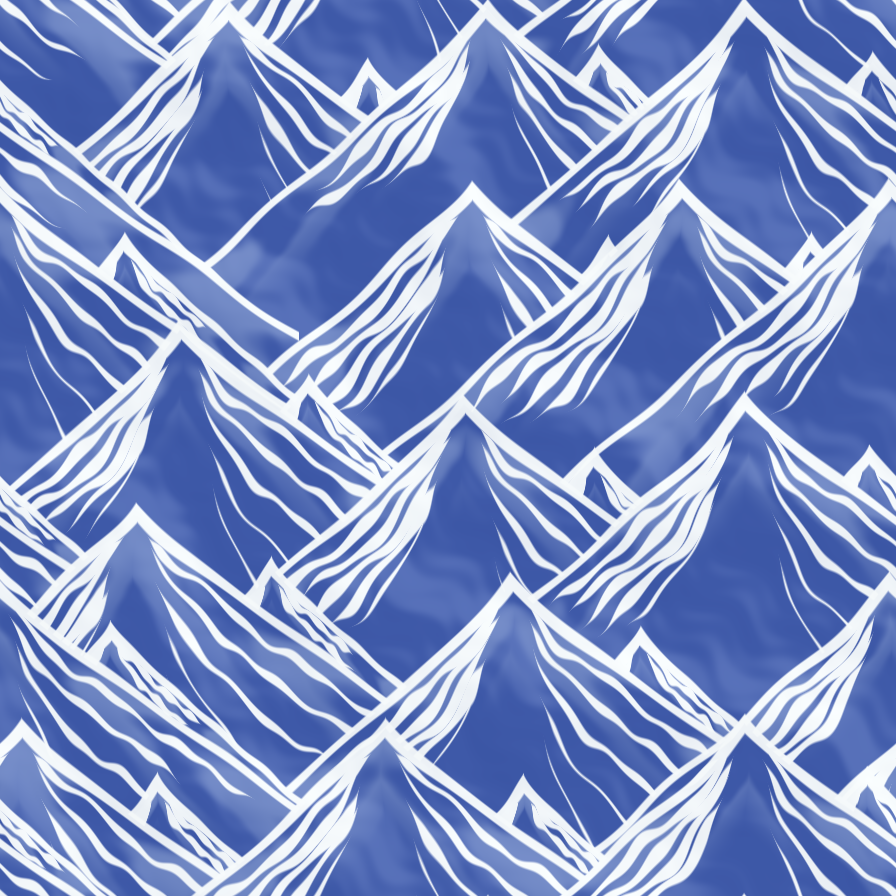
Write a three.js fragment shader that draws this pattern.

```glsl
// Overlapping blue mountain peaks with brushed white ridges and snow streaks, one tile per canvas.
varying vec2 vUv;

float hash(vec2 id) {
  return fract(sin(dot(id, vec2(12.7, 78.2))) * 4375.5);
}

// Layered sines stretched into diagonal brush fibres.
float brush(vec2 p) {
  p = mat2(0.8, 0.6, -0.6, 0.8) * p;
  float tone = 0.0, amp = 0.5, freq = 22.0;
  for (int i = 0; i < 4; i++) {
    tone += amp * sin(p.y * freq + 2.0 * sin(p.x * freq * 0.35 + float(i)) + float(i) * 1.7);
    amp *= 0.68;
    freq *= 2.1;
  }
  return tone;
}

float stroke(float dist, float halfWidth) {
  return 1.0 - smoothstep(-0.0014, 0.0014, dist - halfWidth);
}

// q is the offset from the summit, x to the right and y downwards.
void paintMountain(inout vec3 color, vec2 q, float size, float seed, float fibre) {
  q /= size;
  q += 0.0025 * sin(q.yx * vec2(58.0, 47.0) + seed * 6.3);
  bool left = q.x < 0.0;
  float a = abs(q.x);
  float slope = left ? 0.87 : 0.71;
  float depth = q.y - slope * a - 0.012 * (1.0 - exp(-40.0 * a));
  if (depth < -0.04) return;

  // Rock face, with paler facets under the ridge.
  vec3 rock = mix(vec3(0.245, 0.35, 0.66), vec3(0.33, 0.43, 0.715), smoothstep(-0.1, 0.9, fibre));
  float patches = 0.5 + 0.5 * sin(a * 38.0 + seed * 9.0 + 2.0 * sin(depth * 45.0));
  float facet = (1.0 - smoothstep(0.02, 0.12, depth)) * smoothstep(0.1, 0.8, patches + 0.25 * fibre);
  rock = mix(rock, vec3(0.48, 0.57, 0.79), 0.8 * facet);
  color = mix(color, rock, smoothstep(-0.0014, 0.0014, depth * size));

  // Ridge line, thickest at the summit.
  float steep = slope + 0.48 * exp(-40.0 * a);
  float ridge = abs(depth) * size / sqrt(1.0 + steep * steep);
  float snow = stroke(ridge, mix(0.0068, 0.0042, smoothstep(0.0, 0.2, a)));

  // Snow streaks fan out from the summit, then follow the flank.
  for (int i = 1; i <= 5; i++) {
    float k = float(i);
    if (k > 5.0 * size) break;
    float drop = left ? 0.025 * k : 0.02 * k + 0.0055 * k * k;
    float wave = 0.004 * sin(a * 62.0 + k * 2.3 + seed * 6.3) + 0.002 * sin(a * 141.0 + k);
    float fan = exp(-25.0 * a);
    float grade = slope + 25.0 * drop * fan;
    float dist = abs(depth - drop * (1.0 - fan) - wave) * size / sqrt(1.0 + grade * grade);
    float start = 0.005 * k;
    float end = (left ? 0.23 - 0.024 * k : 0.3 - 0.035 * k) + 0.05 * hash(vec2(seed, k));
    float taper = smoothstep(start, start + 0.025, a) * (1.0 - smoothstep(end - 0.06, end, a));
    float width = left ? (k > 4.5 ? 0.0026 : 0.0066) : (k > 3.5 ? 0.002 : 0.0046);
    width *= 0.8 + 0.3 * sin(a * 85.0 + k * 2.1 + seed * 5.0);
    snow = max(snow, stroke(dist, mix(-0.002, width, taper)));
  }
  color = mix(color, vec3(0.965, 0.98, 0.985), snow * (0.97 + 0.03 * fibre));
}

// Horizontal offset on the repeating tile.
float wrap(float x) {
  return fract(x + 0.5) - 0.5;
}

void main() {
  float down = 1.0 - vUv.y;
  float fibre = brush(vUv);
  vec3 color = vec3(0.25, 0.36, 0.66);

  // Five staggered rows of three peaks, painted from back to front.
  for (int i = -4; i <= 1; i++) {
    float row = floor(down * 5.0) + float(i);
    float rowId = mod(row, 5.0);
    float phase = rowId * 1.2566;
    for (int j = 0; j < 3; j++) {
      float column = float(j);
      float seed = hash(vec2(rowId + 1.0, column + 3.0));
      vec2 summit = vec2((column + 0.5) / 3.0 + 0.16 * mod(rowId, 2.0), row * 0.2 + 0.01);
      summit.x += (2.0 - column) * 0.1 * sin(phase + 0.45);
      summit.y += (0.1 * min(column, 1.0) - 0.05) * max(0.0, -cos(phase));
      vec2 q = vec2(wrap(vUv.x - summit.x), down - summit.y);

      // A foothill peeks out behind the right ridge.
      vec2 foot = vec2(wrap(q.x - 0.125 - 0.04 * seed), q.y - 0.05 - 0.02 * seed);
      paintMountain(color, foot * vec2(1.25, 1.0), 0.45, seed + 0.5, fibre);
      paintMountain(color, q, 0.95 + 0.2 * seed, seed, fibre);
    }
  }
  gl_FragColor = vec4(color + 0.012 * fibre, 1.0);
}
```
